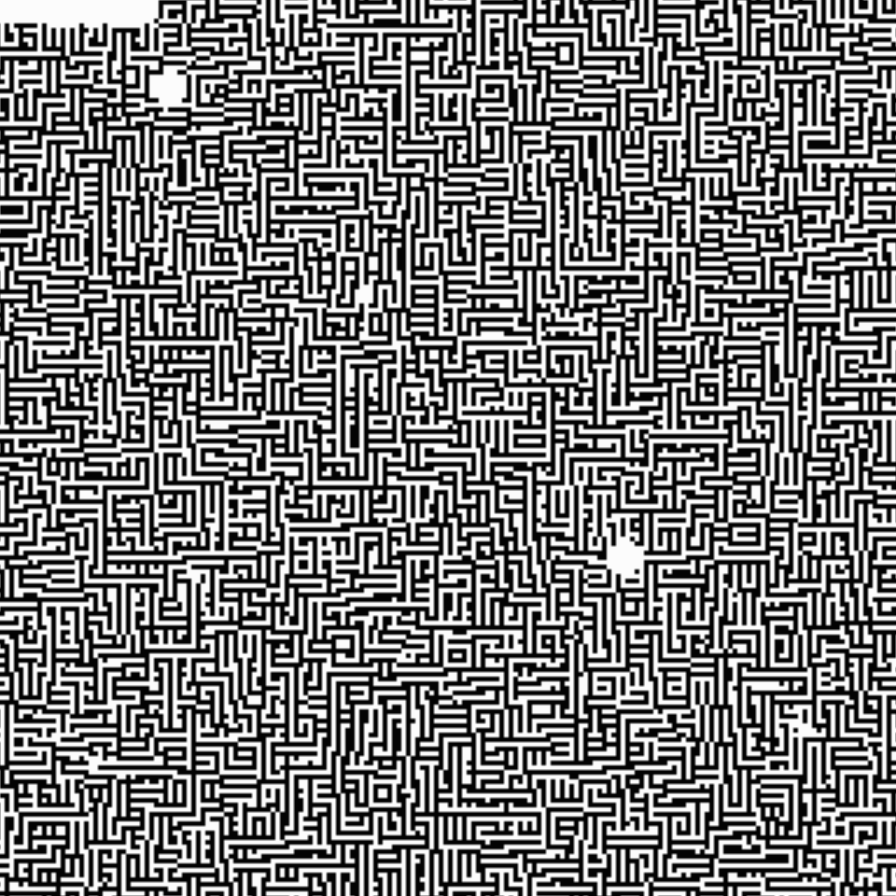
Write a three.js fragment shader that draws this pattern.

```glsl
// Draws a dense black and white cellular labyrinth with a few empty white voids.
varying vec2 vUv;

const float CELLS = 192.0;      // cells across the canvas
const float EDGE = 0.56;        // width of the soft cell edge, in cells
const float WALL_BIAS = 0.02;   // extra share of wall
const float ROUGHNESS = 0.12;   // random disturbance of single cells
const vec3 WALL = vec3(0.01);
const vec3 PATH = vec3(0.99);

float hash(vec2 p) {
  vec3 q = fract(vec3(p.xyx) * vec3(0.1031, 0.1030, 0.0973));
  q += dot(q, q.yzx + 33.33);
  return fract((q.x + q.y) * q.z);
}

// Dot product of a random gradient with the offset from its corner
float cornerSlope(vec2 corner, vec2 offset) {
  float h = hash(corner);
  return dot(2.0 * vec2(h, fract(h * 57.0)) - 1.0, offset);
}

float gradientNoise(vec2 p) {
  vec2 i = floor(p);
  vec2 f = p - i;
  vec2 u = f * f * (3.0 - 2.0 * f);
  vec2 e = vec2(1.0, 0.0);
  float low = mix(cornerSlope(i, f), cornerSlope(i + e, f - e), u.x);
  float high = mix(cornerSlope(i + e.yx, f - e.yx), cornerSlope(i + 1.0, f - 1.0), u.x);
  return mix(low, high, u.y);
}

// Signed distance to the voids: a corner strip and spots along a falling diagonal
float voidDistance(vec2 p) {
  float d = max(p.x - 0.175, 0.972 - p.y);
  for (int i = 0; i < 4; i++) {
    float k = float(i);
    vec2 jitter = 0.03 * sin(k * vec2(4.0, 2.5));
    vec2 center = mix(vec2(0.19, 0.9), vec2(0.91, 0.16), k / 3.0) + jitter;
    float radius = mix(0.021, 0.01, mod(k, 2.0));
    d = min(d, length((p - center) * vec2(1.1, 0.9)) - radius);
  }
  return d;
}

// 1 for a wall cell, 0 for an open one
float seedCell(vec2 cell) {
  // Alternating columns and rows compete; the stronger field sets the direction
  vec2 parity = 1.0 - 2.0 * mod(cell, 2.0);
  float columns = gradientNoise(cell / vec2(5.1, 7.7) + vec2(40.37, 60.71));
  float rows = gradientNoise(cell / vec2(7.7, 5.1) + vec2(140.83, 90.29));
  float grain = ROUGHNESS * (hash(cell + 317.0) - 0.5);
  return step(0.0, dot(parity, vec2(columns, rows)) + grain + WALL_BIAS);
}

vec4 seedRow(vec2 cell) {
  return vec4(seedCell(cell), seedCell(cell + vec2(1.0, 0.0)),
              seedCell(cell + vec2(2.0, 0.0)), seedCell(cell + vec2(3.0, 0.0)));
}

// Thins crowded walls and fills wide gaps in the two middle cells of a row
vec2 settle(vec4 below, vec4 row, vec4 above) {
  vec4 sums = below + row + above;
  vec2 wall = row.yz;
  vec2 neighbours = sums.xy + sums.yz + sums.zw - wall;
  vec2 born = step(neighbours, vec2(2.5));
  vec2 kept = step(neighbours, vec2(5.5));
  return mix(born, kept, wall);
}

// 0 inside the ragged voids, 1 elsewhere
float outsideVoid(vec2 cell) {
  float ragged = 0.008 * (hash(cell + 71.0) - 0.5);
  return step(0.0, voidDistance((cell + 0.5) / CELLS) + ragged);
}

// Blends neighbouring cells over a narrow band around their shared edges
float softWalls(vec2 p) {
  vec2 q = p - 0.5;
  vec2 i = floor(q);
  vec2 t = clamp((q - i - 0.5) / EDGE + 0.5, 0.0, 1.0);
  vec2 e = vec2(1.0, 0.0);

  vec4 r0 = seedRow(i + vec2(-1.0, -1.0));
  vec4 r1 = seedRow(i + vec2(-1.0, 0.0));
  vec4 r2 = seedRow(i + vec2(-1.0, 1.0));
  vec4 r3 = seedRow(i + vec2(-1.0, 2.0));
  vec2 low = settle(r0, r1, r2) * vec2(outsideVoid(i), outsideVoid(i + e));
  vec2 high = settle(r1, r2, r3) * vec2(outsideVoid(i + e.yx), outsideVoid(i + 1.0));
  return mix(mix(low.x, low.y, t.x), mix(high.x, high.y, t.x), t.y);
}

void main() {
  gl_FragColor = vec4(mix(PATH, WALL, softWalls(vUv * CELLS)), 1.0);
}
```
